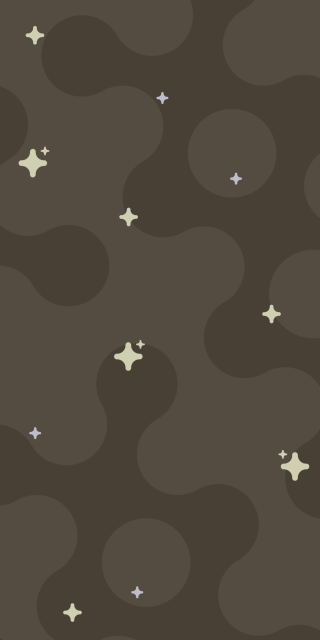
Reproduce this pattern procedurally as a Shadertoy shader.

```glsl
// Slanted scalloped bands in two browns, dotted with round holes, under a few stars.
// Each band is a box edged by alternating dark and light circles that touch, so the
// outline flows in S-curves; stars sit on a jittered grid in three sizes.

const vec3 DARK_BROWN = vec3(0.282, 0.247, 0.208);
const vec3 LIGHT_BROWN = vec3(0.331, 0.294, 0.253);
const vec3 CREAM = vec3(0.81, 0.81, 0.70);
const vec3 LAVENDER = vec3(0.75, 0.74, 0.79);

const float CIRCLE_STEP = 0.254;                 // circle spacing, in canvas widths
const vec2 BAND_ORIGIN = vec2(1.10, 1.53);       // start of the first band, in steps
const vec2 LANE_SHIFT = vec2(3.833, -3.433);     // offset from lane to lane
const float BAND_LENGTH = 8.0;                   // even, so both ends are dark lobes
const float BAND_GAP = 1.68;                     // light gap between bands of a lane
const vec2 STAR_CELL = vec2(1.0 / 3.0, 0.4);

vec2 hash2(vec2 p) {
    vec3 q = fract(vec3(p.xyx) * vec3(0.1031, 0.1030, 0.0973));
    q += dot(q, q.yzx + 33.33);
    return fract((q.xx + q.yz) * q.zy);
}

float circle(vec2 p, vec2 center, float radius) {
    return length(p - center) - radius;
}

float coverage(float dist, float pixel) {
    return 1.0 - smoothstep(-0.7 * pixel, 0.7 * pixel, dist);
}

// Distance to one band lying along x, from 0 to len, with its axis at y = 0
float scallopedBand(vec2 p, float len) {
    vec2 q = vec2(p.x, abs(p.y));
    float evenX = 2.0 * round(q.x / 2.0);
    float lobeX = clamp(evenX, 0.0, len);
    float biteX = clamp(2.0 * floor(q.x / 2.0) + 1.0, 1.0, len - 1.0);
    float holeX = clamp(evenX, 2.0, len - 2.0);
    float capX = q.x < 0.5 * len ? 0.0 : len;

    float d = max(max(-q.x, q.x - len), q.y - 1.0);
    d = min(d, circle(q, vec2(lobeX, 1.0), 0.5));
    d = max(d, -circle(q, vec2(biteX, 1.0), 0.5));
    d = max(d, -circle(q, vec2(capX, 0.0), 0.5));
    return max(d, -circle(q, vec2(holeX - 0.04, 0.0), 0.545));
}

// Repeats the band along slanted lanes
float bandField(vec2 p) {
    const vec2 along = vec2(0.5, 0.866);
    vec2 q = vec2(dot(p, along), dot(p, vec2(along.y, -along.x))) - BAND_ORIGIN;
    q -= LANE_SHIFT * round(q.y / LANE_SHIFT.y);
    float halfGap = 0.5 * BAND_GAP;
    q.x = mod(q.x + halfGap, BAND_LENGTH + BAND_GAP) - halfGap;
    return scallopedBand(q, BAND_LENGTH);
}

// Four-pointed star with round tips and hollow flanks
float star(vec2 p, float radius) {
    const float tip = 0.2, flank = 0.78;
    vec2 q = abs(p) / radius;
    if (q.y > q.x) q = q.yx;
    float d = q.x < flank
        ? flank - tip - length(vec2(flank) - q)
        : length(q - vec2(min(q.x, 1.0 - tip), 0.0)) - tip;
    return d * radius;
}

// Star colour in rgb, coverage in alpha
vec4 starLayer(vec2 p, float pixel) {
    vec2 cell = floor(p / STAR_CELL);
    vec2 jitter = hash2(cell + 7.0) - 0.5;
    vec2 pick = hash2(cell + 41.0);
    vec2 q = p - (cell + 0.5) * STAR_CELL - jitter * vec2(0.2, 0.24);

    // Kinds: 0 large with a companion, 1 medium, 2 small, 3 empty
    float kind = mod(cell.x + 3.0 * cell.y + 1.0, 4.0);
    if (kind > 2.5) return vec4(0.0);
    float radius = kind < 0.5 ? 0.0445 : kind < 1.5 ? 0.029 : 0.0185;
    float d = star(q, radius);
    if (kind < 0.5) {
        vec2 side = pick.x < 0.7 ? vec2(1.0, -1.0) : vec2(-1.0, -1.0);
        d = min(d, star(q - 0.038 * side, 0.0135));
    }
    vec3 tint = kind > 1.5 && pick.y < 0.6 ? LAVENDER : CREAM;
    return vec4(tint, coverage(d, pixel));
}

void mainImage(out vec4 fragColor, in vec2 fragCoord) {
    // Canvas widths, measured down from the top left
    vec2 p = vec2(fragCoord.x, iResolution.y - fragCoord.y) / iResolution.x;
    float pixel = 1.0 / iResolution.x;

    float band = coverage(bandField(p / CIRCLE_STEP) * CIRCLE_STEP, pixel);
    vec3 color = mix(LIGHT_BROWN, DARK_BROWN, band);

    vec4 stars = starLayer(p, pixel);
    color = mix(color, stars.rgb, stars.a);
    fragColor = vec4(color, 1.0);
}
```
